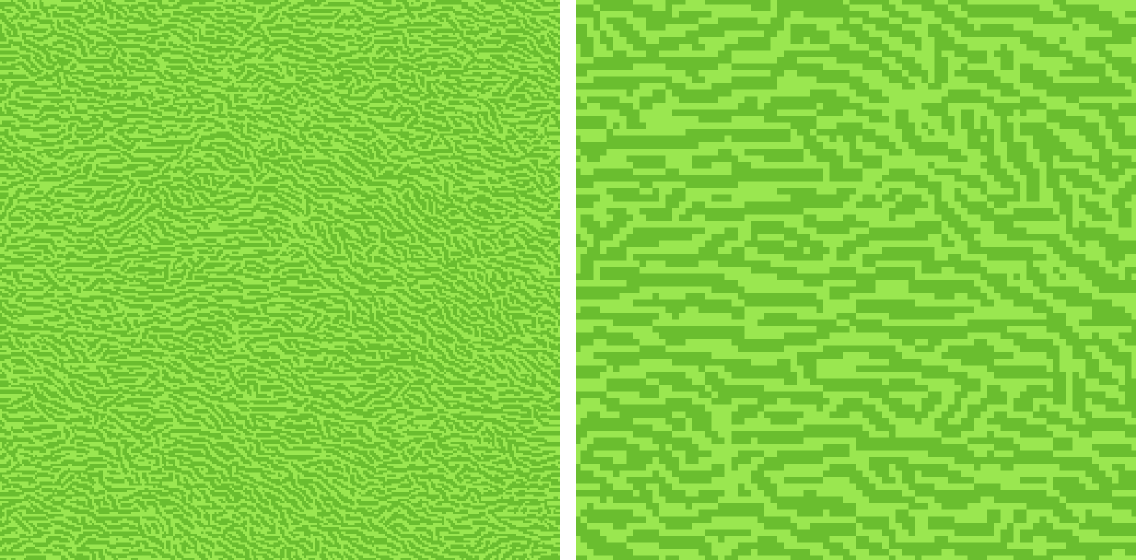
Left, the full canvas; right, a detail of the centre.
Write a Shadertoy shader that draws this texture.

```glsl
// Pixelated grass: short, mostly flat dark dashes on light green.
// Random-phase wavelets, one per jittered cell, add up to broken stripes;
// the stripes are thresholded on a coarse square grid.

#define DARK_GREEN  vec3(0.415, 0.745, 0.185)
#define LIGHT_GREEN vec3(0.605, 0.905, 0.315)
#define BLOCKS      256.0            // square blocks per canvas height
#define STRIPES     73.0             // stripe periods per canvas height
#define CELLS       vec2(52.0, 58.0) // wavelet cells per canvas height
#define TILT        -0.20            // mean stripe angle in radians
#define TILT_SPREAD 1.15             // random angle of single wavelets
#define DARK_BIAS   0.43             // widens the dark dashes
#define BREAK       0.14             // opens light gaps between dashes
#define PATCHES     0.07             // strength of lighter and darker patches

const float TAU = 6.2831853;

float hash(vec2 p, float seed) {
    vec3 q = fract(vec3(p.xyx) * vec3(0.1031, 0.1030, 0.0973) + seed * 0.137);
    q += dot(q, q.yzx + 33.33);
    return fract((q.x + q.y) * q.z);
}

// Slowly bending stripe direction, from layered sines
float flowAngle(vec2 p) {
    float bend = sin(5.0 * p.x - 3.0 * p.y + 2.4)
               + sin(9.0 * p.y + 7.0 * p.x + 0.8)
               + sin(29.0 * p.x + 2.0 * sin(23.0 * p.y));
    return TILT + 0.17 * bend;
}

// Soft patches where dashes grow thinner or thicker
float patches(vec2 p) {
    return sin(31.0 * p.x + 2.0 * sin(19.0 * p.y))
         * sin(43.0 * p.y + 2.0 * sin(17.0 * p.x + 1.0))
         + 0.7 * sin(71.0 * p.x + 3.0 * sin(37.0 * p.y))
         * sin(83.0 * p.y + 3.0 * sin(29.0 * p.x));
}

// Positive inside dark dashes
float dashes(vec2 uv) {
    vec2 p = uv * CELLS;
    vec2 home = floor(p);
    vec2 wave = vec2(0.0);
    for (int y = -1; y <= 1; y++) {
        for (int x = -1; x <= 1; x++) {
            vec2 cell = home + vec2(x, y);
            vec2 center = cell + 0.1 + 0.8 * vec2(hash(cell, 1.0), hash(cell, 2.0));
            vec2 offset = p - center;
            float falloff = max(0.0, 1.0 - dot(offset, offset));
            float jitter = 2.0 * hash(cell, 3.0) - 1.0;
            float angle = flowAngle(center / CELLS)
                        + TILT_SPREAD * jitter * jitter * jitter;
            vec2 across = vec2(-sin(angle), cos(angle));
            float phase = TAU * (STRIPES * dot(offset / CELLS, across) + hash(cell, 4.0));
            wave += falloff * falloff * vec2(cos(phase), sin(phase));
        }
    }
    return wave.x + DARK_BIAS * length(wave) - BREAK + PATCHES * patches(uv);
}

void mainImage(out vec4 fragColor, in vec2 fragCoord) {
    // Four samples per pixel smooth the block edges
    float darkShare = 0.0;
    for (int i = 0; i < 4; i++) {
        vec2 shift = 0.5 * vec2(i % 2, i / 2) - 0.25;
        vec2 uv = (fragCoord + shift) / iResolution.y;
        vec2 blockCenter = (floor(uv * BLOCKS) + 0.5) / BLOCKS;
        darkShare += 0.25 * step(0.0, dashes(blockCenter));
    }
    fragColor = vec4(mix(LIGHT_GREEN, DARK_GREEN, darkShare), 1.0);
}
```
